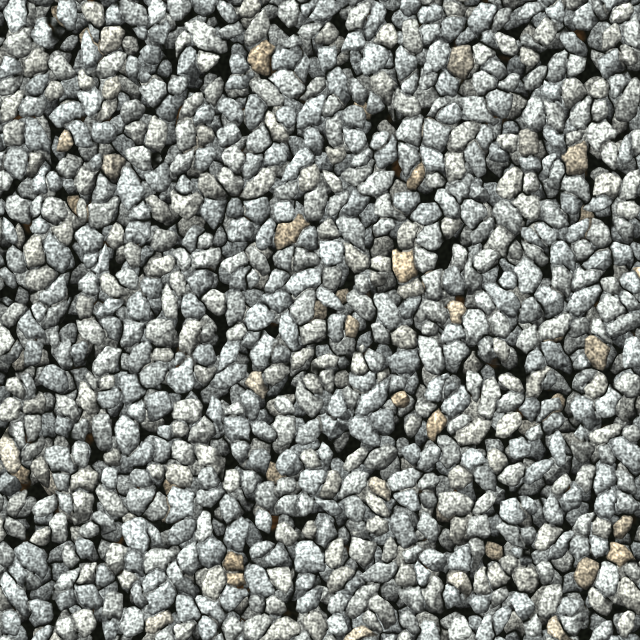
This texture is drawn by a three.js fragment shader. Its source:

```glsl
// Bed of crushed grey granite gravel: angular speckled stones over dark gaps.
varying vec2 vUv;

const float DENSITY = 26.0;          // stones across the canvas
const float JITTER = 0.74;           // scatter of stone centres, in cells
const float SIZE_MIN = 0.46;
const float SIZE_MAX = 0.74;
const float STRETCH_MAX = 2.1;
const float CORNER_SHARPNESS = 23.0;
const float EDGE_SOFTNESS = 0.06;
const float ROUGHNESS = 0.05;        // wobble of the outlines, in cells
const float SPECKLE = 0.56;
const float LOWER_LIGHT = 0.66;      // light reaching the stones underneath
const vec3 LIGHT = vec3(-0.30, 0.54, 0.786);
const vec3 GAP_COLOR = vec3(0.070, 0.078, 0.060);
const vec3 LITTER_COLOR = vec3(0.24, 0.17, 0.10);
const vec3 COOL_GREY = vec3(0.695, 0.728, 0.720);
const vec3 PALE_GREY = vec3(0.755, 0.760, 0.715);
const vec3 TAN_STONE = vec3(0.74, 0.68, 0.57);
const float TAU = 6.2831853;
const int FACETS = 7;

vec2 hash2(vec2 p) {
  vec3 q = fract(p.xyx * vec3(0.1031, 0.1030, 0.0973));
  q += dot(q, q.yzx + 33.33);
  return fract((q.xx + q.yz) * q.zy);
}

float gradientDot(vec2 corner, vec2 offset) {
  float angle = TAU * hash2(corner).x;
  return dot(vec2(cos(angle), sin(angle)), offset);
}

// Gradient noise, roughly -0.7 to 0.7
float noise(vec2 p) {
  vec2 i = floor(p), f = fract(p);
  vec2 u = f * f * f * (f * (f * 6.0 - 15.0) + 10.0);
  vec2 e = vec2(1.0, 0.0);
  return mix(mix(gradientDot(i, f), gradientDot(i + e, f - e), u.x),
             mix(gradientDot(i + e.yx, f - e.yx), gradientDot(i + 1.0, f - 1.0), u.x), u.y);
}

// Convex polygon with worn corners: outward slope in xy, signed distance in z
vec3 stoneShape(vec2 q, vec2 id) {
  vec2 a = hash2(id + 17.0), b = hash2(id + 31.0);
  float angle = (a.x - 0.5) * 2.3 - 0.1;
  mat2 turn = mat2(cos(angle), -sin(angle), sin(angle), cos(angle));
  float stretch = sqrt(mix(1.0, STRETCH_MAX, a.y));
  float size = mix(SIZE_MIN, SIZE_MAX, b.x);
  q = (turn * q) * vec2(stretch, 1.0 / stretch);
  float total = 0.0;
  vec2 slope = vec2(0.0);
  for (int k = 0; k < FACETS; k++) {
    vec2 h = hash2(id * 1.7 + float(k) * 7.3 + 53.0);
    float t = TAU * (float(k) + 0.75 * h.x) / float(FACETS);
    vec2 n = vec2(cos(t), sin(t));
    float weight = exp(CORNER_SHARPNESS * (dot(q, n) - size * mix(0.8, 1.08, h.y)));
    total += weight;
    slope += weight * n;
  }
  return vec3((slope / total) * turn, log(total) / CORNER_SHARPNESS);
}

vec3 stoneColor(vec2 id) {
  vec2 h = hash2(id + 71.0), v = hash2(id + 89.0);
  vec3 color = mix(COOL_GREY, PALE_GREY, h.x * h.x);
  color = mix(color, TAN_STONE, smoothstep(0.96, 1.0, h.y));
  return color * mix(0.92, 1.20, v.x);
}

// One scattered layer: lit colour in rgb, coverage in a
vec4 stoneLayer(vec2 p, float seed) {
  vec2 cell = floor(p), winner = cell, slope = vec2(0.0), local = vec2(0.0);
  float nearest = 9.0, second = 9.0;
  for (int j = -1; j <= 1; j++) {
    for (int i = -1; i <= 1; i++) {
      vec2 site = cell + vec2(float(i), float(j));
      vec2 id = site + seed;
      vec2 q = p - site - 0.5 - (hash2(id) - 0.5) * JITTER;
      vec3 s = stoneShape(q, id);
      second = min(second, max(s.z, nearest));
      if (s.z < nearest) {
        nearest = s.z;
        slope = s.xy;
        winner = id;
        local = q;
      }
    }
  }
  float depth = -max(nearest, 0.5 * (nearest - second));

  // Bevelled rim around two top faces that meet at a ridge
  float bevel = mix(1.1, 0.22, smoothstep(0.02, 0.24, depth));
  vec2 tilt = (hash2(winner + 103.0) - 0.5) * 0.5;
  vec2 ridge = hash2(winner + 127.0) - 0.5;
  float face = smoothstep(-0.04, 0.04, dot(local, normalize(ridge + 0.001)) - 0.1);
  tilt += ridge * mix(-0.35, 0.75, face);
  vec2 grain = vec2(noise(p * 5.0 + seed), noise(p * 5.0 + seed + 40.0)) * 0.4;
  vec3 normal = normalize(vec3(slope * bevel + tilt + grain, 1.0));
  float diffuse = max(dot(normal, LIGHT), 0.0);
  float occlusion = mix(0.62, 1.0, smoothstep(0.0, 0.12, depth));

  // Mineral speckles
  float mineral = noise(p * 5.2 + winner) + noise(p * 9.7 - winner);
  float light = (0.30 + 0.90 * diffuse) * occlusion * (1.0 + SPECKLE * mineral);
  return vec4(stoneColor(winner) * light, smoothstep(0.0, EDGE_SOFTNESS, depth));
}

void main() {
  vec2 p = vUv * DENSITY + 7.0;
  p += ROUGHNESS * vec2(noise(p * 3.0), noise(p * 3.0 + 60.0));
  float litter = smoothstep(0.35, 0.55, noise(p * 0.8 + 90.0));
  vec3 color = mix(GAP_COLOR, LITTER_COLOR, litter) * (1.0 + 0.6 * noise(p * 6.0));
  vec4 lower = stoneLayer(p * 1.15 + 0.43, 211.0);
  color = mix(color, lower.rgb * LOWER_LIGHT, lower.a);
  vec4 upper = stoneLayer(p, 5.0);
  color = mix(color, upper.rgb, upper.a);
  gl_FragColor = vec4(clamp(color, 0.0, 1.0), 1.0);
}
```
